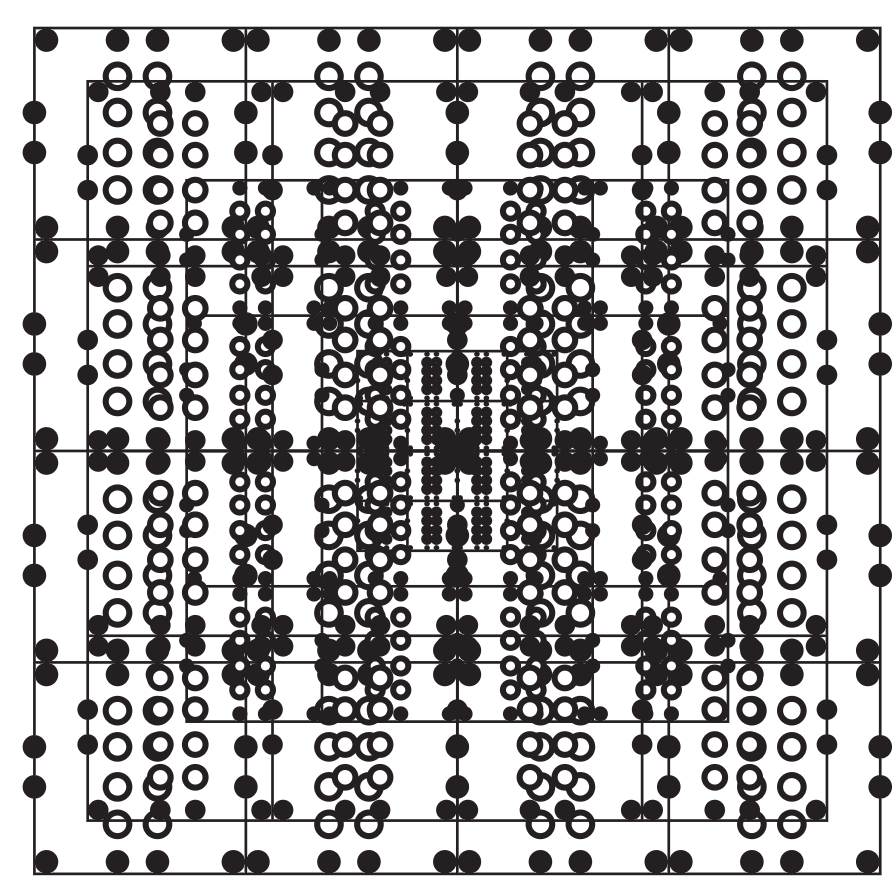
Write a WebGL 1 fragment shader that draws this pattern.

```glsl
precision highp float;
// Concentric four-by-four grids whose cells carry dots and thick white-filled rings.
// Each grid is one distance-field layer; marks shrink with the cell while the
// stroke width stays constant, so the innermost rings close into solid beads.

uniform vec2 u_resolution;

const vec3 PAPER = vec3(1.0);
const vec3 INK = vec3(0.14, 0.122, 0.125);
const vec2 CENTER = vec2(0.5104, 0.4967);
const float OUTER_HALF = 0.472;
const float CELLS = 4.0;
const float LINE_HALF = 0.0015;
const float STROKE_HALF = 0.0034;
const float DOT_RADIUS = 0.0557; // fraction of a cell

float coverage(float d, float pixel) {
  return clamp(0.5 - d / pixel, 0.0, 1.0);
}

float circle(vec2 p, vec2 c, float r) {
  return length(p - c) - r;
}

// Height of a mark row, measured down from the top of a cell.
float rowHeight(float row) {
  return 0.057 + 0.1772 * row - 0.006 * row * step(row, 2.5);
}

// Thin rules between cells, limited to the square.
float gridLines(vec2 p, vec2 q, float cell, float halfSize) {
  vec2 rule = min(abs(q), abs(q - 1.0)) * cell;
  vec2 outside = abs(p) - halfSize - LINE_HALF;
  float upright = max(rule.x - LINE_HALF, outside.y);
  float level = max(rule.y - LINE_HALF, outside.x);
  return min(upright, level);
}

// Solid dots: a row at the top and bottom, and pairs on the side rules.
float cellDots(vec2 q, float row) {
  float y = rowHeight(row);
  if (row < 0.5 || row > 4.5) {
    float corners = min(circle(q, vec2(0.057, y), DOT_RADIUS),
                        circle(q, vec2(0.941, y), DOT_RADIUS));
    float inner = min(circle(q, vec2(0.393, y), DOT_RADIUS),
                      circle(q, vec2(0.582, y), DOT_RADIUS));
    return min(corners, inner);
  }
  if (row > 1.5 && row < 3.5) {
    return min(circle(q, vec2(0.0, y), DOT_RADIUS),
               circle(q, vec2(1.0, y), DOT_RADIUS));
  }
  return 1.0;
}

// Discs outlined by the thick stroke, in two columns.
float cellRings(vec2 q, float row) {
  if (row < 0.5 || row > 4.5) return 1.0;
  float y = rowHeight(row);
  return min(circle(q, vec2(0.393, y), DOT_RADIUS),
             circle(q, vec2(0.582, y), DOT_RADIUS));
}

// Paint one grid with its marks over the given colour.
vec3 paintGrid(vec3 color, vec2 p, float scale, float pixel) {
  float halfSize = OUTER_HALF * scale;
  float cell = 2.0 * halfSize / CELLS;
  vec2 g = vec2(p.x + halfSize, halfSize - p.y) / cell;
  vec2 q = g - clamp(floor(g), 0.0, CELLS - 1.0);

  float dots = 1.0;
  float discs = 1.0;
  for (int i = 0; i < 6; i++) {
    dots = min(dots, cellDots(q, float(i)));
    discs = min(discs, cellRings(q, float(i)));
  }
  dots *= cell;
  discs *= cell;

  float ink = min(gridLines(p, q, cell, halfSize), dots);
  ink = min(ink, abs(discs) - STROKE_HALF);
  color = mix(color, PAPER, coverage(discs, pixel));
  return mix(color, INK, coverage(ink, pixel));
}

void main() {
  float side = min(u_resolution.x, u_resolution.y);
  float pixel = 1.0 / side;
  vec2 p = (gl_FragCoord.xy - 0.5 * u_resolution) / side + 0.5 - CENTER;

  // Largest grid at the back, then the inner grids from small to large.
  vec3 color = paintGrid(PAPER, p, 1.0, pixel);
  color = paintGrid(color, p, 0.236, pixel);
  color = paintGrid(color, p, 0.64, pixel);
  color = paintGrid(color, p, 0.874, pixel);
  gl_FragColor = vec4(color, 1.0);
}
```
